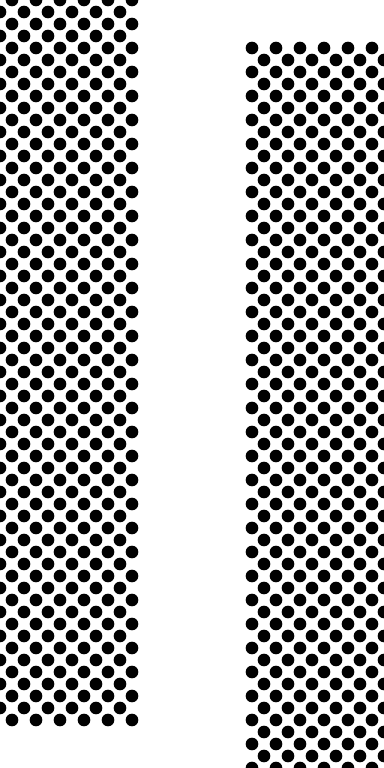
A WebGL 2 fragment shader for this pattern:

```glsl
#version 300 es
precision highp float;
uniform vec2 u_resolution;
out vec4 fragColor;

// Nearest lattice point whose coordinates add up to an odd number
vec2 nearestDot(vec2 p) {
    vec2 a = 2.0 * floor(0.5 * p + vec2(0.0, 0.5)) + vec2(1.0, 0.0);
    vec2 b = 2.0 * floor(0.5 * p + vec2(0.5, 0.0)) + vec2(0.0, 1.0);
    return distance(p, a) < distance(p, b) ? a : b;
}

// Two bands, each the other turned by half a circle
bool inBand(vec2 dot) {
    bool left = dot.x < 11.5 && dot.y > 3.5;
    bool right = dot.x > 20.5 && dot.y < 60.5;
    return left || right;
}

void main() {
    // The canvas spans 32 by 64 lattice cells
    vec2 p = gl_FragCoord.xy / u_resolution * vec2(32.0, 64.0);
    float pixel = 64.0 / u_resolution.y;

    // Round dot with a soft edge about one pixel wide
    vec2 center = nearestDot(p);
    float edge = distance(p, center) - 0.528;
    float paper = smoothstep(-0.485 * pixel, 0.485 * pixel, edge);
    if (!inBand(center)) paper = 1.0;

    fragColor = vec4(mix(vec3(0.005), vec3(1.0), paper), 1.0);
}
```
